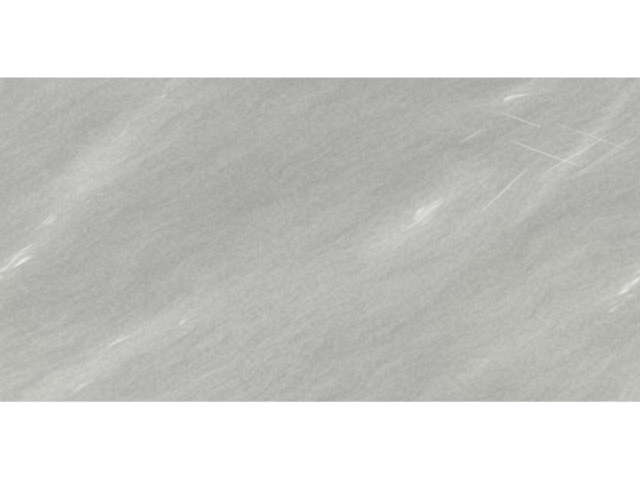
Give the GLSL for this texture, as a Shadertoy shader.

```glsl
// A grey stone slab between white bands: cloudy tone, swirling brush strokes,
// and broken pale veins rising to the right. Layered wrapping noise, cellular
// flakes and warped sines all use whole repeats, so the tile has no seam.

const float TAU = 6.2831853;
const vec2 ASPECT = vec2(4.0 / 3.0, 1.0);
const vec2 SLAB_EDGES = vec2(0.163, 0.8385);
const vec3 STONE_TINT = vec3(0.995, 1.0, 0.974);
const vec3 WARM_TINT = vec3(1.0, 0.998, 0.966);
const vec3 CALCITE = vec3(0.93, 0.935, 0.92);

float hash(vec2 c) {
    vec3 q = fract(c.xyx * 0.1031);
    q += dot(q, q.yzx + 33.33);
    return fract((q.x + q.y) * q.z);
}

// Smooth lattice noise that repeats after the given number of cells
float noise(vec2 uv, vec2 cells) {
    vec2 p = uv * cells, i = floor(p), f = fract(p);
    f = f * f * (3.0 - 2.0 * f);
    vec2 lo = mod(i, cells) + cells * 1.7;
    vec2 hi = mod(i + 1.0, cells) + cells * 1.7;
    return mix(mix(hash(lo), hash(vec2(hi.x, lo.y)), f.x),
               mix(hash(vec2(lo.x, hi.y)), hash(hi), f.x), f.y);
}

float fbm(vec2 uv, vec2 cells, int octaves) {
    float sum = 0.0, amp = 0.5, total = 0.0;
    for (int i = 0; i < octaves; i++) {
        sum += amp * noise(uv, cells);
        total += amp;
        amp *= 0.55;
        cells *= 2.0;
    }
    return sum / total;
}

// Distance to the nearest scattered point, wrapping like the noise
float cellular(vec2 uv, vec2 cells) {
    vec2 p = uv * cells, i = floor(p);
    float nearest = 2.0;
    for (int y = -1; y <= 1; y++)
    for (int x = -1; x <= 1; x++) {
        vec2 c = i + vec2(x, y), id = mod(c, cells);
        vec2 point = c + vec2(hash(id + 5.3), hash(id + 71.9));
        nearest = min(nearest, length(point - p));
    }
    return nearest;
}

// Offset from a centre, taken the short way round the tile
vec2 wrapOffset(vec2 uv, vec2 centre) {
    vec2 d = uv - centre;
    return (d - round(d)) * ASPECT;
}

float glow(vec2 uv, vec2 centre, vec2 radius) {
    vec2 q = wrapOffset(uv, centre) / radius;
    return exp(-dot(q, q));
}

// Soft line, strongest in the middle; "reach" is half its extent
float streak(vec2 uv, vec2 centre, vec2 reach, float width) {
    vec2 q = wrapOffset(uv, centre), h = reach * ASPECT;
    float t = clamp(dot(q, h) / dot(h, h), -1.0, 1.0);
    float d = length(q - h * t) / width;
    return exp(-d * d) * (1.0 - 0.45 * t * t);
}

// Short hairline cracks scattered over the upper right
float hairlines(vec2 uv) {
    float sum = 0.0;
    for (int i = 0; i < 9; i++) {
        float k = float(i);
        vec2 centre = vec2(0.66 + 0.36 * hash(vec2(k, 3.0)),
                           0.60 + 0.21 * hash(vec2(k, 11.0)));
        float angle = mix(0.65, 0.95, hash(vec2(k, 23.0)));
        if (i % 3 == 0) angle = -0.45;
        float size = mix(0.02, 0.07, hash(vec2(k, 37.0)));
        vec2 reach = size * vec2(cos(angle), sin(angle));
        sum += streak(uv, centre, reach, 0.0022) * mix(0.2, 0.7, hash(vec2(k, 41.0)));
    }
    return sum;
}

// Fine curved strokes: the contours of a slanted, warped ramp
float strokes(vec2 uv) {
    float bend = 20.0 * fbm(uv, vec2(3.0, 2.0), 3);
    float phase = TAU * (dot(uv, vec2(-26.0, 44.0)) + bend);
    return 0.6 * sin(phase) + 0.4 * sin(phase * 2.0 + 3.0 * sin(TAU * uv.x));
}

void mainImage(out vec4 fragColor, in vec2 fragCoord) {
    vec2 uv = fragCoord / iResolution.xy;
    vec2 drift = vec2(fbm(uv, vec2(7.0, 5.0), 4), fbm(uv, vec2(5.0, 8.0), 4)) - 0.5;
    vec2 warped = uv + 0.07 * drift;
    vec2 slanted = vec2(warped.x - warped.y, warped.y);

    // Cloudy body, slanted relief and grain
    float cloud = fbm(slanted, vec2(6.0, 4.0), 5);
    float relief = fbm(slanted, vec2(24.0, 14.0), 4)
                 - fbm(slanted + vec2(0.006, -0.004), vec2(24.0, 14.0), 4);
    float pale = glow(warped, vec2(0.87, 0.30), vec2(0.23, 0.20));
    float brushed = clamp(pale + glow(uv, vec2(0.48, 0.27), vec2(0.30, 0.13)), 0.0, 1.0);
    float tone = 0.697 + 0.15 * (cloud - 0.5) + 0.13 * relief + 0.065 * pale;
    tone += 0.016 * strokes(warped) * brushed * smoothstep(0.3, 0.65, cloud);
    tone += 0.05 * (noise(uv, vec2(320.0, 240.0)) - 0.5);

    // Vein halos, broken into flakes
    float halo = streak(warped, vec2(0.13, 0.61), vec2(0.17, 0.25), 0.036);
    halo = max(halo, 0.85 * streak(warped, vec2(0.20, 0.29), vec2(0.13, 0.11), 0.032));
    halo = max(halo, 0.90 * streak(warped, vec2(0.66, 0.56), vec2(0.08, 0.08), 0.032));
    halo = max(halo, 0.80 * streak(warped, vec2(0.80, 0.82), vec2(0.03, 0.04), 0.018));
    float fleck = 0.26 * smoothstep(0.5, 0.7, fbm(uv, vec2(5.0, 4.0), 3));
    float flake = 0.75 * fbm(slanted, vec2(36.0, 20.0), 4)
                + 0.25 * (1.0 - cellular(slanted, vec2(60.0, 36.0)));
    float crust = smoothstep(0.5, 0.95, 0.6 * max(halo, fleck) + 1.7 * (flake - 0.52));
    tone += 0.06 * halo + 0.05 * streak(uv, vec2(0.90, 0.68), vec2(0.10, 0.15), 0.014);

    vec3 stone = tone * mix(STONE_TINT, WARM_TINT, pale);
    stone = mix(stone, CALCITE, clamp(0.85 * crust + 0.6 * hairlines(uv + 0.012 * drift), 0.0, 0.95));

    // White bands above and below the slab
    float soft = 1.0 / iResolution.y;
    float inside = smoothstep(-soft, soft, uv.y - SLAB_EDGES.x)
                 * smoothstep(-soft, soft, SLAB_EDGES.y - uv.y);
    fragColor = vec4(mix(vec3(1.0), stone, inside), 1.0);
}
```
